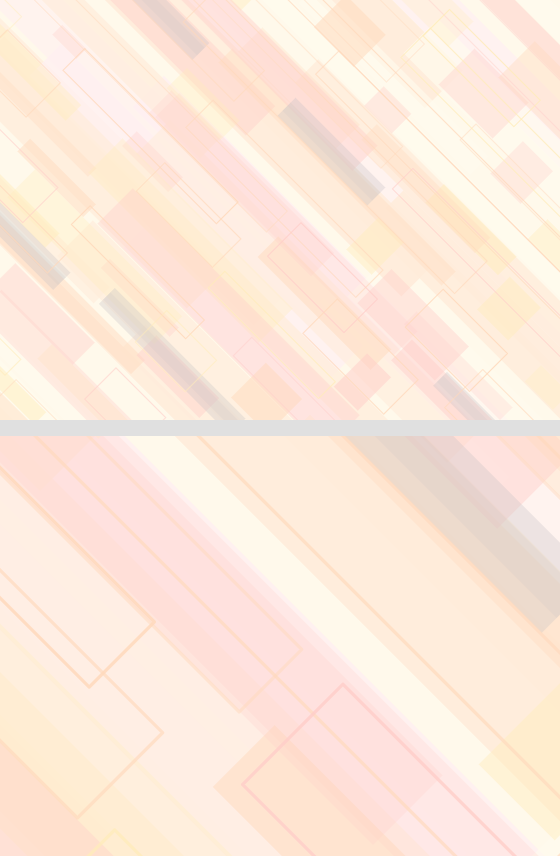
Top, the full canvas; bottom, a detail of the centre.
A Shadertoy shader for this background:

```glsl
// Pastel diagonal bars, translucent blocks and fine outlined rectangles on cream.

const float STRIP_COUNT   = 28.0;
const float BLOCK_COUNT   = 46.0;
const float SHADE_COUNT   = 5.0;
const float OUTLINE_COUNT = 30.0;

// Half sizes (along, across), as fractions of the canvas height
const vec2 STRIP_MIN   = vec2(0.28, 0.018), STRIP_MAX   = vec2(0.85, 0.065);
const vec2 BLOCK_MIN   = vec2(0.04, 0.014), BLOCK_MAX   = vec2(0.46, 0.062);
const vec2 SHADE_MIN   = vec2(0.12, 0.022), SHADE_MAX   = vec2(0.26, 0.032);
const vec2 OUTLINE_MIN = vec2(0.06, 0.025), OUTLINE_MAX = vec2(0.60, 0.065);
const float STROKE_HALF_WIDTH = 0.0013;

const vec3 CREAM   = vec3(1.00, 0.975, 0.920);
const vec3 IVORY   = vec3(1.00, 0.985, 0.935);
const vec3 BLUSH   = vec3(1.00, 0.940, 0.945);
const vec3 APRICOT = vec3(1.00, 0.925, 0.855);
const vec3 ROSE    = vec3(1.00, 0.805, 0.785);
const vec3 PEACH   = vec3(1.00, 0.850, 0.735);
const vec3 BUTTER  = vec3(1.00, 0.925, 0.730);
const vec3 GREY    = vec3(0.77, 0.750, 0.765);

const float DIAGONAL = 0.70711;                  // cosine and sine of 45 degrees
const vec2 SCATTER_STEP = vec2(0.75488, 0.56984); // evenly spreading sequence

vec4 hash4(float n) {
    vec4 p = fract(n * vec4(0.1031, 0.1030, 0.0973, 0.1099));
    p += dot(p, p.wzxy + 33.33);
    return fract((p.xxyz + p.yzzw) * p.zywx);
}

float boxDistance(vec2 p, vec2 halfSize) {
    vec2 d = abs(p) - halfSize;
    return length(max(d, 0.0)) + min(max(d.x, d.y), 0.0);
}

float coverage(float dist) {
    return clamp(0.5 - dist * iResolution.y, 0.0, 1.0);
}

// Position relative to bar i: x runs down to the right, y across the bar
vec2 barSpace(vec2 p, float i, float seed) {
    vec2 canvas = vec2(iResolution.x / iResolution.y, 1.0);
    vec2 spot = fract(i * SCATTER_STEP + hash4(seed).xy);
    vec2 q = p - canvas * mix(vec2(-0.08), vec2(1.08), spot);
    return DIAGONAL * vec2(q.x - q.y, q.x + q.y);
}

// Many short bars and a few long ones
vec2 barSize(vec4 rnd, vec2 smallest, vec2 largest) {
    return mix(smallest, largest, vec2(rnd.x * sqrt(rnd.x), rnd.y));
}

vec3 pickTint(float choice, vec3 a, vec3 b, vec3 c) {
    return choice < 0.36 ? a : (choice < 0.72 ? b : c);
}

void mainImage(out vec4 fragColor, in vec2 fragCoord) {
    vec2 p = fragCoord / iResolution.y;
    vec3 color = CREAM;

    // Long pale strips
    for (float i = 0.0; i < STRIP_COUNT; i++) {
        vec4 rnd = hash4(i + 11.0);
        vec2 size = mix(STRIP_MIN, STRIP_MAX, rnd.xy);
        float mask = coverage(boxDistance(barSpace(p, i, 3.0), size));
        vec3 tint = pickTint(rnd.z, BLUSH, APRICOT, IVORY);
        color = mix(color, tint, mask * mix(0.55, 0.90, rnd.w));
    }

    // Stronger translucent blocks
    for (float i = 0.0; i < BLOCK_COUNT; i++) {
        vec4 rnd = hash4(i + 71.0);
        vec2 size = barSize(rnd, BLOCK_MIN, BLOCK_MAX);
        float mask = coverage(boxDistance(barSpace(p, i, 7.0), size));
        vec3 tint = pickTint(rnd.z, ROSE, PEACH, BUTTER);
        color = mix(color, tint, mask * mix(0.22, 0.52, rnd.w));
    }

    // A few grey bars with a darker core
    for (float i = 0.0; i < SHADE_COUNT; i++) {
        vec4 rnd = hash4(i + 151.0);
        vec2 size = mix(SHADE_MIN, SHADE_MAX, rnd.xy);
        vec2 q = barSpace(p, i, 19.0);
        float body = coverage(boxDistance(q, size));
        float core = coverage(boxDistance(q, size * vec2(1.0, 0.45)));
        color = mix(color, GREY, 0.30 * body + 0.12 * core);
    }

    // Fine outlines
    for (float i = 0.0; i < OUTLINE_COUNT; i++) {
        vec4 rnd = hash4(i + 211.0);
        vec2 size = barSize(rnd, OUTLINE_MIN, OUTLINE_MAX);
        float edge = abs(boxDistance(barSpace(p, i, 29.0), size));
        vec3 tint = pickTint(rnd.z, ROSE, PEACH, BUTTER);
        color = mix(color, tint, coverage(edge - STROKE_HALF_WIDTH) * mix(0.4, 0.85, rnd.w));
    }

    fragColor = vec4(color, 1.0);
}
```
